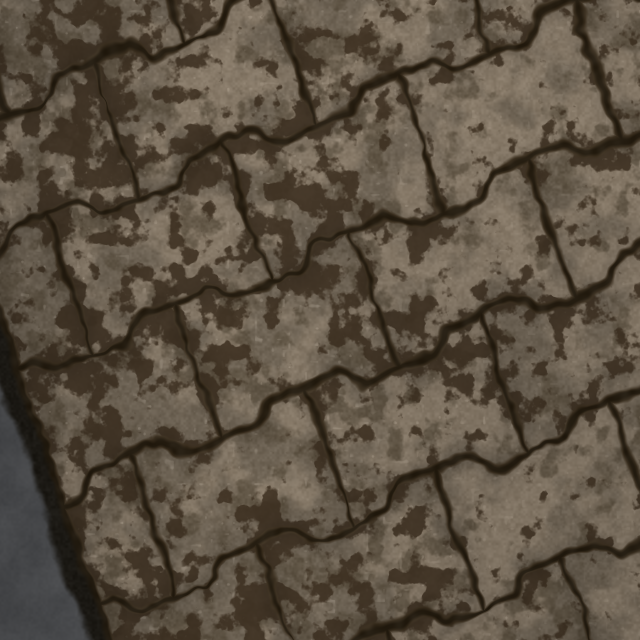
Give the GLSL for this texture, as a three.js fragment shader.

```glsl
// Weathered interlocking concrete pavers in a tilted running bond, with a grey kerb at lower left.
// Canvas points are mapped to a sheared lattice; stepped bed joints and straight head joints
// are distance fields, roughened by noise, with grime and grain varying from stone to stone.
varying vec2 vUv;

float hash(vec2 p) {
  p = fract(p * vec2(0.1031, 0.1137));
  p += dot(p, p.yx + 33.33);
  return fract((p.x + p.y) * p.x * 17.0);
}

float noise(vec2 p) {
  vec2 i = floor(p), f = fract(p);
  f = f * f * (3.0 - 2.0 * f);
  return mix(mix(hash(i), hash(i + vec2(1.0, 0.0)), f.x),
             mix(hash(i + vec2(0.0, 1.0)), hash(i + vec2(1.0, 1.0)), f.x), f.y);
}

float fbm(vec2 p) {
  float sum = 0.0, amp = 0.53;
  for (int i = 0; i < 4; i++) {
    sum += amp * noise(p);
    p = mat2(1.6, 1.2, -1.2, 1.6) * p + 17.3;
    amp *= 0.5;
  }
  return sum;
}

float cross2(vec2 a, vec2 b) { return a.x * b.y - a.y * b.x; }

void main() {
  vec2 p = vUv + 40.0;

  // Ragged edges: bend the plane at two scales
  vec2 bend = 0.013 * (vec2(noise(p * 19.0), noise(p * 19.0 + 71.0)) - 0.5)
            + 0.007 * (vec2(noise(p * 62.0), noise(p * 62.0 + 31.0)) - 0.5);

  // Lattice coordinates: s along a course, t down across the courses
  vec2 along = vec2(0.2747, 0.112), down = vec2(0.0645, -0.1888);
  vec2 q = vUv + bend - vec2(0.3516, 0.7604);
  float area = cross2(along, down);
  float s = cross2(q, down) / area;
  float t = cross2(along, q) / area;

  // Bed joint: a rounded trapezoid wave, shifted half a stone on each course
  float line = floor(t + 0.5);
  float wave = cos(6.2832 * (s - 0.5 * line));
  float stepShape = smoothstep(-0.45, 0.45, wave) * 2.0 - 1.0;
  float bed = t - line + 0.08 * stepShape;
  float slope = 1.0 + 0.45 * (1.0 - stepShape * stepShape);
  float course = bed < 0.0 ? line - 1.0 : line;

  // Head joint and stone identity
  float x = s - 0.5 * course;
  vec2 stoneId = vec2(floor(x), course) + 50.0;
  float head = abs(fract(x + 0.5) - 0.5) * 0.297;
  float border = (s + 1.4) * 0.297;
  float dist = min(min(abs(bed) * 0.199 / slope, head + 0.001), border);

  // Stone face: mottled tan, cleaner toward the right
  float tint = hash(stoneId * 3.7);
  float dirty = clamp(0.85 - 0.75 * vUv.x + 0.6 * (hash(stoneId * 5.3 + 9.0) - 0.5), 0.0, 1.0);
  float mottle = fbm(p * 17.0);
  float blotch = fbm(p * 34.0 + 11.0);
  float tone = mottle + 0.2 * (tint - 0.5) + 0.12 * (0.5 - dirty);
  vec3 color = mix(vec3(0.41, 0.37, 0.315), vec3(0.505, 0.455, 0.39), smoothstep(0.34, 0.64, tone));
  float patches = smoothstep(0.50, 0.70, blotch + 0.14 * (dirty - 0.5));
  color = mix(color, vec3(0.33, 0.29, 0.23), 0.75 * patches);

  // Fine grain and pale flecks
  float grain = noise(p * 145.0) + noise(p * 260.0) - 1.0;
  color += 0.045 * grain;
  color += 0.10 * smoothstep(0.82, 1.0, noise(p * 115.0 + 5.0)) * (0.4 + 0.6 * dirty);

  // Brown stains gather in patches and beside the joints
  float nearJoint = exp(-max(dist, 0.0) * 55.0);
  float cluster = smoothstep(0.48, 0.72, fbm(p * 6.5 + 23.0));
  float stain = smoothstep(0.60, 0.74, fbm(p * 40.0 + 3.0)
              + 0.15 * cluster + 0.12 * nearJoint + 0.10 * (dirty - 0.5));
  color = mix(color, vec3(0.22, 0.17, 0.115), 0.85 * stain);
  color *= 1.0 - 0.16 * nearJoint;

  // Soil in the joints, darkest along the middle
  float halfWidth = 0.0072 + 0.006 * (noise(p * 13.0 + 8.0) - 0.5)
                  + 0.004 * (noise(p * 48.0) - 0.5);
  vec3 soil = mix(vec3(0.14, 0.11, 0.065), vec3(0.235, 0.19, 0.13),
                  smoothstep(0.2, 1.0, dist / halfWidth));
  soil += 0.05 * (noise(p * 85.0) - 0.5);
  color = mix(soil, color, smoothstep(halfWidth - 0.0025, halfWidth + 0.003, dist));

  // Dark gutter, then the smooth grey kerb
  color = mix(color, vec3(0.11, 0.10, 0.08) + 0.03 * grain, 1.0 - smoothstep(-0.012, 0.0, border));
  vec3 kerb = vec3(0.30, 0.305, 0.315) + 0.09 * (fbm(p * 22.0) - 0.5) + 0.015 * grain;
  color = mix(color, kerb, 1.0 - smoothstep(-0.042, -0.026, border + 0.012 * (blotch - 0.5)));

  // Broad uneven light
  color *= 0.95 + 0.12 * noise(p * 2.6) - 0.08 * smoothstep(0.45, 0.8, distance(vUv, vec2(0.6, 0.55)));
  gl_FragColor = vec4(color, 1.0);
}
```
